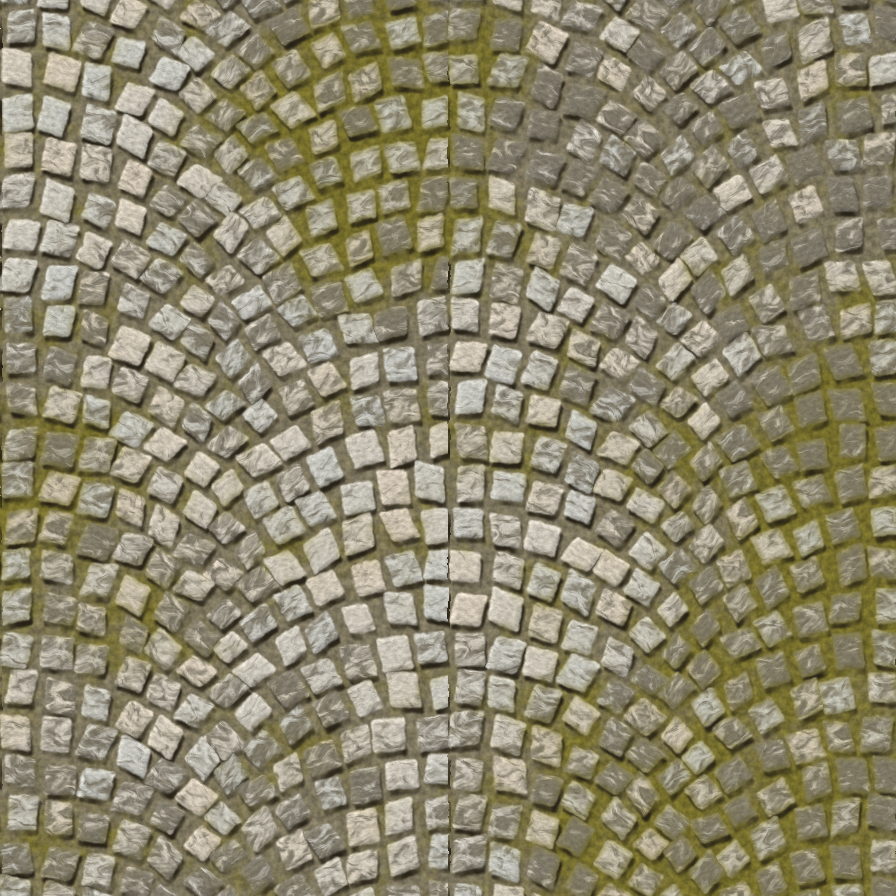
This texture is drawn by a WebGL 1 fragment shader. Its source:

```glsl
precision highp float;
uniform vec2 u_resolution;

const float ARCH_WIDTH = 0.5;     // apex to apex
const float ARCH_RADIUS = 0.36;
const float ARCH_LENGTH = 0.5527; // arc length of one arch
const float STONES = 13.0;        // stones along one arch
const float ROW_PITCH = 0.0462;

const vec3 PALE = vec3(0.79, 0.77, 0.73);
const vec3 GREY = vec3(0.485, 0.462, 0.405);
const vec3 SAND = vec3(0.49, 0.46, 0.37);
const vec3 MOSS = vec3(0.46, 0.43, 0.17);
const vec3 SHADE = vec3(0.13, 0.11, 0.07);

float hash(vec2 p) {
  vec3 q = fract(vec3(p.xyx) * 0.1031 + 0.37);
  q += dot(q, q.yzx + 33.33);
  return fract((q.x + q.y) * q.z);
}

vec2 gradient(vec2 cell) {
  float a = 6.2832 * hash(cell);
  return vec2(cos(a), sin(a));
}

float gradientNoise(vec2 p) {
  vec2 i = floor(p), f = fract(p);
  vec2 w = f * f * f * (f * (f * 6.0 - 15.0) + 10.0);
  vec2 e = vec2(0.0, 1.0);
  float low = mix(dot(gradient(i), f), dot(gradient(i + e.yx), f - e.yx), w.x);
  float high = mix(dot(gradient(i + e), f - e), dot(gradient(i + 1.0), f - 1.0), w.x);
  return mix(low, high, w.y);
}

float fbm(vec2 p) {
  float sum = 0.0, gain = 0.6;
  for (int i = 0; i < 3; i++) {
    sum += gain * gradientNoise(p);
    p = p * 2.1 + 7.3;
    gain *= 0.5;
  }
  return sum;
}

float blob(vec2 p, vec2 centre, float radius) {
  vec2 d = (p - centre) / radius;
  return exp(-dot(d, d));
}

float roundedBox(vec2 p, vec2 halfSize, float radius) {
  vec2 d = abs(p) - halfSize + radius;
  return length(max(d, 0.0)) + min(max(d.x, d.y), 0.0) - radius;
}

// Nearest stone: signed distance, seed, position within the stone
vec4 nearestStone(vec2 p) {
  float apex = floor(p.x / ARCH_WIDTH + 0.5);
  float angle = asin((p.x - apex * ARCH_WIDTH) / ARCH_RADIUS);
  float along = (apex * ARCH_LENGTH + ARCH_RADIUS * angle) * STONES / ARCH_LENGTH;
  float rise = p.y - ARCH_RADIUS * (cos(angle) - 1.0);
  vec2 cell = vec2(floor(along), floor(rise / ROW_PITCH + 0.5));
  vec4 best = vec4(1.0, 0.0, 0.0, 0.0);
  for (int j = -1; j <= 1; j++) {
    for (int i = -1; i <= 1; i++) {
      vec2 id = cell + vec2(float(i), float(j));
      vec2 key = id + 40.0;
      float arch = floor(id.x / STONES);
      // stones are cut where two arches meet at the apex
      if (arch != floor(p.x / ARCH_WIDTH)) continue;
      float part = fract((id.x + 0.5) / STONES);
      float shift = 0.45 * part * hash(vec2(arch + 5.0, key.y));
      float s = (id.x + 0.5 + shift + 0.22 * (hash(key) - 0.5)) / STONES * ARCH_LENGTH;
      float top = floor(s / ARCH_LENGTH + 0.5);
      float a = (s - top * ARCH_LENGTH) / ARCH_RADIUS;
      vec2 centre = vec2(top * ARCH_WIDTH + ARCH_RADIUS * sin(a),
        ARCH_RADIUS * (cos(a) - 1.0) + ROW_PITCH * (id.y + 0.16 * (hash(key + 17.0) - 0.5)));
      float turn = a + 0.32 * (hash(key + 31.0) - 0.5);
      vec2 d = p - centre;
      vec2 q = vec2(d.x * cos(turn) - d.y * sin(turn), d.x * sin(turn) + d.y * cos(turn));
      vec2 skewed = q + 0.3 * (hash(key + 53.0) - 0.5) * q.yx;
      vec2 size = vec2(ARCH_LENGTH / STONES, ROW_PITCH * mix(1.0, cos(a), 0.85));
      size *= 0.35 + 0.09 * vec2(hash(key + 71.0), hash(key + 89.0));
      float dist = roundedBox(skewed, size, 0.004);
      if (dist < best.x) best = vec4(dist, hash(key + 107.0), q);
    }
  }
  return best;
}

// Broken stone face with streaks and pale chips
vec3 stoneFace(vec2 q, float seed, float glow) {
  vec2 grain = q * vec2(65.0, 105.0) + seed * 91.0;
  float warp = gradientNoise(grain * 0.6 + 4.0);
  float chips = fbm(grain + 1.4 * warp);
  float pale = smoothstep(-0.3, 0.3, chips + 0.55 * (seed - 0.5) + 0.38 * glow - 0.1);
  vec3 tint = mix(vec3(1.03, 1.0, 0.96), vec3(0.97, 1.0, 1.02), fract(seed * 13.7));
  return mix(GREY, PALE * tint, pale) * (1.0 + 0.28 * fbm(grain * 2.3));
}

void main() {
  vec2 p = gl_FragCoord.xy / u_resolution;
  float soft = 0.0011 + 0.6 / u_resolution.y;
  vec2 rough = 0.0028 * vec2(fbm(p * 75.0), fbm(p * 75.0 + 31.0));
  vec4 stone = nearestStone(p + rough);
  float toLight = nearestStone(p + rough + vec2(-0.0025, 0.0065)).x;
  float cover = 1.0 - smoothstep(-soft, soft, stone.x);

  // broad bright and mossy areas
  float glow = blob(p, vec2(0.56, 0.42), 0.23) + blob(p, vec2(0.06, 0.82), 0.24)
    + 0.6 * blob(p, vec2(0.28, 0.34), 0.25) + 0.7 * fbm(p * 5.0);
  float growth = blob(p, vec2(0.41, 0.85), 0.14) + blob(p, vec2(0.99, 0.45), 0.19)
    + 0.8 * blob(p, vec2(0.82, 0.05), 0.22) + 0.6 * blob(p, vec2(0.03, 0.42), 0.15);
  float moss = smoothstep(0.05, 0.85, growth + 0.9 * fbm(p * 9.0) + 0.5 * fbm(p * 45.0) + 0.16);

  // joints with cast shadows
  vec3 joint = mix(SAND, MOSS, moss) * (1.0 + 0.45 * fbm(p * 130.0));
  float shadow = 1.0 - smoothstep(-0.003, 0.002, toLight);
  shadow *= smoothstep(-0.35, 0.35, fbm(p * 28.0) + 0.12 * glow);
  joint = mix(joint, SHADE, 0.92 * shadow);

  // stones with worn, lit edges
  vec3 face = stoneFace(stone.zw, stone.y, glow);
  float rim = smoothstep(-0.008, 0.0, stone.x);
  face *= 1.0 + rim * clamp((toLight - stone.x) * 32.0, -0.25, 0.12);
  face = mix(face, MOSS * 1.1, moss * (0.12 + 0.4 * rim));

  gl_FragColor = vec4(mix(joint, face, cover), 1.0);
}
```
